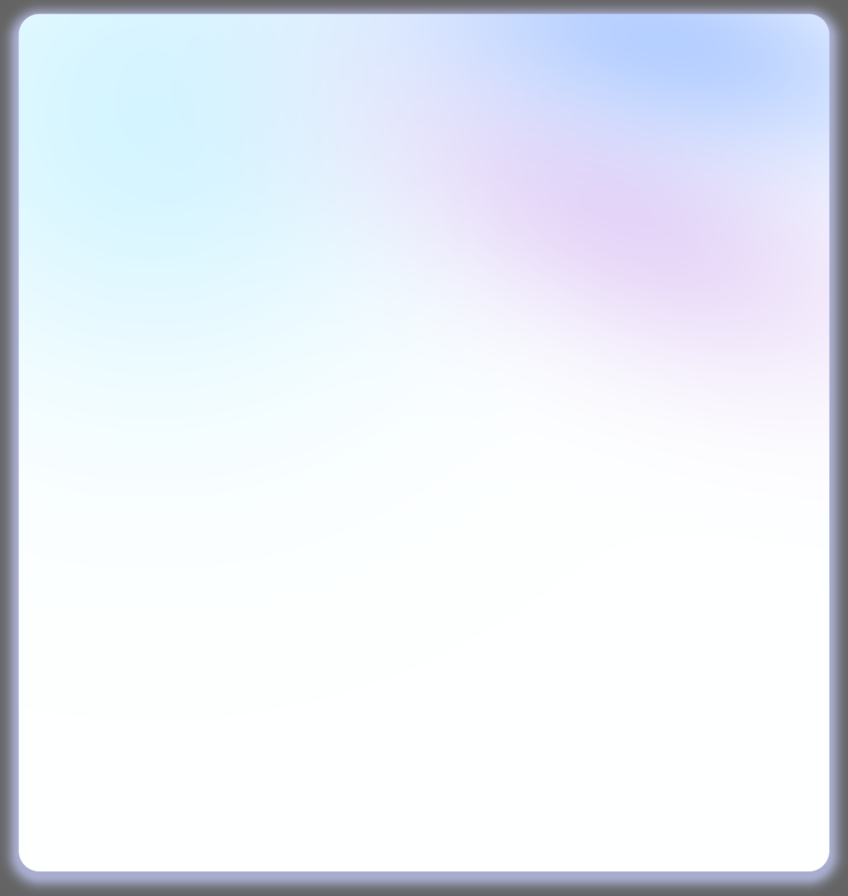
This background is drawn by a Shadertoy shader. Its source:

```glsl
// A white rounded card on dark grey, ringed by a soft periwinkle glow.
// Three tilted Gaussian washes (cyan, lavender, blue) tint its upper part;
// a rounded-box distance gives both the card edge and the glow.

float roundedBox(vec2 p, vec2 halfSize, float radius) {
    vec2 q = abs(p) - halfSize + radius;
    return length(max(q, 0.0)) + min(max(q.x, q.y), 0.0) - radius;
}

// Elliptical Gaussian falloff, rotated by angle
float wash(vec2 p, vec2 center, vec2 spread, float angle) {
    float c = cos(angle), s = sin(angle);
    vec2 d = p - center;
    vec2 q = vec2(c * d.x + s * d.y, c * d.y - s * d.x) / spread;
    return exp(-dot(q, q));
}

void mainImage(out vec4 fragColor, in vec2 fragCoord) {
    // Height spans 0 to 1; x is rescaled to keep the card's margins
    vec2 p = fragCoord / iResolution.xy * vec2(0.9453, 1.0);
    float pixel = 1.0 / iResolution.y;
    vec2 fromCenter = p - vec2(0.4727, 0.5059);
    vec2 halfSize = vec2(0.4518, 0.4785);

    // Grey surround and glow, dropped slightly below the card
    float glowDist = max(roundedBox(fromCenter + vec2(0.0, 0.005), halfSize, 0.024), 0.0);
    float glow = exp(-pow(glowDist / 0.0115, 2.0));
    vec3 color = mix(vec3(0.39), vec3(0.66, 0.68, 0.81), glow);

    // Colour washes over the white card
    vec3 card = vec3(0.995, 1.0, 1.0);
    card = mix(card, vec3(0.83, 0.96, 1.0), wash(p, vec2(0.17, 0.87), vec2(0.31, 0.295), 0.0));
    card = mix(card, vec3(0.905, 0.835, 0.97), wash(p, vec2(0.69, 0.759), vec2(0.30, 0.137), -0.42));
    card = mix(card, vec3(0.71, 0.81, 1.0), wash(p, vec2(0.742, 0.954), vec2(0.29, 0.12), -0.22));

    // Smooth card edge
    float edge = roundedBox(fromCenter, halfSize, 0.023);
    color = mix(color, card, smoothstep(pixel, -pixel, edge));
    fragColor = vec4(color, 1.0);
}
```
